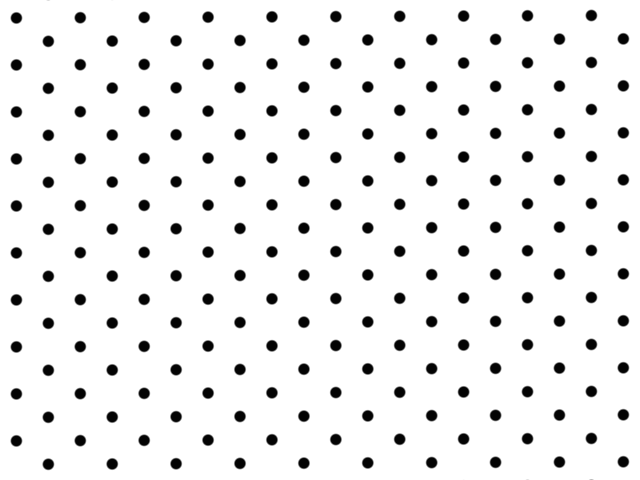
A Shadertoy shader for this pattern:

```glsl
const vec3 PAPER = vec3(1.0);
const vec3 INK = vec3(0.012);

// Distance to the nearest point of a rectangular grid
float gridDistance(vec2 p, vec2 spacing) {
    return length((fract(p / spacing + 0.5) - 0.5) * spacing);
}

void mainImage(out vec4 fragColor, in vec2 fragCoord) {
    vec2 uv = fragCoord / iResolution.y;

    // Rows climb very slightly to the right
    vec2 p = uv - vec2(0.0342, 0.9624 + 0.0043 * uv.x);

    // Two interleaved grids form the staggered dots
    vec2 spacing = vec2(0.1331, 0.0979);
    float centerDistance = min(gridDistance(p, spacing),
                               gridDistance(p - 0.5 * spacing, spacing));

    // Softly printed edge, never narrower than a pixel
    float softness = max(0.0023, 0.75 / iResolution.y);
    float dot_ = 1.0 - smoothstep(-softness, softness, centerDistance - 0.0116);

    fragColor = vec4(mix(PAPER, INK, dot_), 1.0);
}
```
